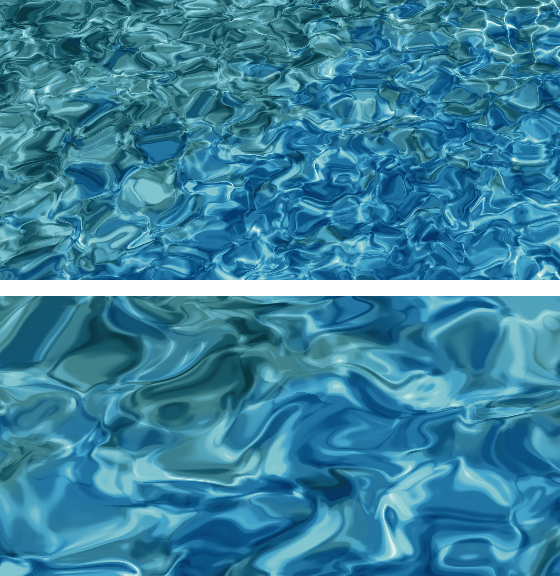
Top: the whole. Bottom: its middle third, enlarged.
Write a WebGL 1 fragment shader that draws this texture.

```glsl
precision highp float;
uniform vec2 u_resolution;

#define RIPPLE_SCALE vec2(14.5, 21.0)
#define SLANT 0.12
#define FAR_SQUEEZE 0.30
#define FOLD 0.78
#define LINE_WIDTH 0.11
#define LINE_GLOW 1.35
#define RING_SCALE 5.4
#define NET_SCALE 11.0
#define CONTRAST 1.06

vec2 hash2(vec2 c) {
  vec3 q = fract(c.xyx * vec3(0.1031, 0.1030, 0.0973));
  q += dot(q, q.yzx + 33.33);
  return fract((q.xx + q.yz) * q.zy);
}

// Smooth two-channel noise, -1 to 1
vec2 drift(vec2 p) {
  vec2 c = floor(p), f = fract(p);
  f = f * f * f * (f * (f * 6.0 - 15.0) + 10.0);
  vec2 low = mix(hash2(c), hash2(c + vec2(1.0, 0.0)), f.x);
  vec2 high = mix(hash2(c + vec2(0.0, 1.0)), hash2(c + 1.0), f.x);
  return mix(low, high, f.y) * 2.0 - 1.0;
}

// Cellular noise: nearest distance, second distance, cell value
vec3 cells(vec2 p) {
  vec2 c = floor(p);
  vec3 found = vec3(8.0, 8.0, 0.0);
  for (int j = -1; j <= 1; j++) {
    for (int i = -1; i <= 1; i++) {
      vec2 cell = c + vec2(float(i), float(j));
      vec2 seed = hash2(cell + 40.0);
      float d = length(cell + 0.15 + 0.7 * seed - p);
      if (d < found.x) found = vec3(d, found.x, fract(seed.x * 7.0 + seed.y * 5.0));
      else found.y = min(found.y, d);
    }
  }
  return found;
}

float crest(float n, float width) {
  return exp(-abs(n) / width);
}

// Tone is in standard deviations around the middle water colour
vec3 waterColor(float tone, float blueness) {
  vec3 deep = mix(vec3(0.04, 0.22, 0.26), vec3(0.02, 0.22, 0.41), blueness);
  vec3 dark = mix(vec3(0.09, 0.34, 0.40), vec3(0.04, 0.33, 0.52), blueness);
  vec3 body = mix(vec3(0.25, 0.51, 0.54), vec3(0.13, 0.46, 0.64), blueness);
  vec3 light = mix(vec3(0.34, 0.64, 0.71), vec3(0.26, 0.64, 0.79), blueness);
  vec3 pale = vec3(0.50, 0.77, 0.81);
  vec3 glint = vec3(0.88, 0.96, 0.93);
  vec3 c = mix(deep, dark, smoothstep(-2.3, -1.1, tone));
  c = mix(c, body, smoothstep(-1.0, -0.1, tone));
  c = mix(c, light, smoothstep(0.1, 0.85, tone));
  c = mix(c, pale, smoothstep(0.9, 1.6, tone));
  return mix(c, glint, smoothstep(1.8, 3.2, tone));
}

void main() {
  vec2 p = gl_FragCoord.xy / u_resolution.y;

  // Ripples get finer and flatter with distance
  vec2 w = vec2((p.x - 1.0) * (1.0 + FAR_SQUEEZE * p.y),
                p.y + FAR_SQUEEZE * p.y * p.y * p.y - SLANT * p.x);
  w = w * RIPPLE_SCALE + 30.0;

  // Refraction folds the surface over itself
  vec2 w1 = w + FOLD * drift(w * 0.55);
  vec2 w2 = w1 + 0.65 * FOLD * drift(w1 * 1.1 + 7.3);
  vec2 w3 = w2 + 0.40 * FOLD * drift(w2 * 1.9 + 3.1);
  vec2 bend = w2 - w;

  // Patches, contour bands, fine shimmer and finest glimmer
  vec2 patches = drift(w2 * 0.50 + 11.7);
  vec2 swell = drift(w3 * 0.95 + 5.2);
  vec2 shimmer = drift(w3 * vec2(1.8, 2.1) + 19.4);
  vec2 glimmer = drift((w3 + 0.3 * shimmer) * vec2(3.1, 3.5) + 2.6);
  float bands = sin(6.5 * swell.x + 3.0 * patches.y + 1.2 * shimmer.y);
  float tone = 0.85 * patches.x + 0.62 * bands + 0.60 * swell.y
             + 0.95 * shimmer.x + 0.70 * glimmer.x;

  // Thin broken bright creases beside dark ones
  float veil = smoothstep(-0.3, 0.5, drift(w1 * 0.6 + 23.0).x);
  tone += LINE_GLOW * veil * crest(swell.x + 0.35 * shimmer.y, LINE_WIDTH);
  tone += LINE_GLOW * (1.0 - veil) * crest(patches.y + 0.3 * swell.y, 0.6 * LINE_WIDTH);
  tone -= 0.9 * crest(swell.y - 0.25 + 0.2 * glimmer.y, LINE_WIDTH);

  // Scattered pale rings
  vec3 ring = cells(p * RING_SCALE + 0.08 * bend + 0.03 * shimmer);
  float chosen = smoothstep(0.62, 0.70, ring.z);
  float rim = (ring.x - 0.27) / 0.05;
  float inside = chosen * smoothstep(0.32, 0.24, ring.x);
  tone = mix(tone, 0.65 * tone + 0.2, inside)
       + chosen * (0.9 + 0.7 * shimmer.y) * exp(-rim * rim);

  // Net of light in the far right corner
  vec3 net = cells(p * NET_SCALE + 0.30 * bend);
  float corner = smoothstep(1.35, 1.85, p.x + 0.05 * bend.x) * smoothstep(0.45, 0.95, p.y);
  float mesh = crest(net.y - net.x, 0.08);
  tone = mix(tone, 0.6 * tone - 0.5, 0.8 * corner) + mesh * (0.25 + 2.8 * corner);

  // Broad light and hue over the pool
  vec2 broad = drift(p * 2.3 + 8.0);
  float blueness = 0.53 + 0.9 * (0.5 - p.y) + 0.35 * (p.x - 1.0) + 0.12 * broad.x
                 + 0.28 * patches.y + 0.25 * swell.x + 0.2 * shimmer.y;
  tone = CONTRAST * (tone - 0.19) + 0.10 * broad.y + 0.15 * (0.5 - p.y);

  gl_FragColor = vec4(waterColor(tone, smoothstep(0.2, 0.8, blueness)), 1.0);
}
```
